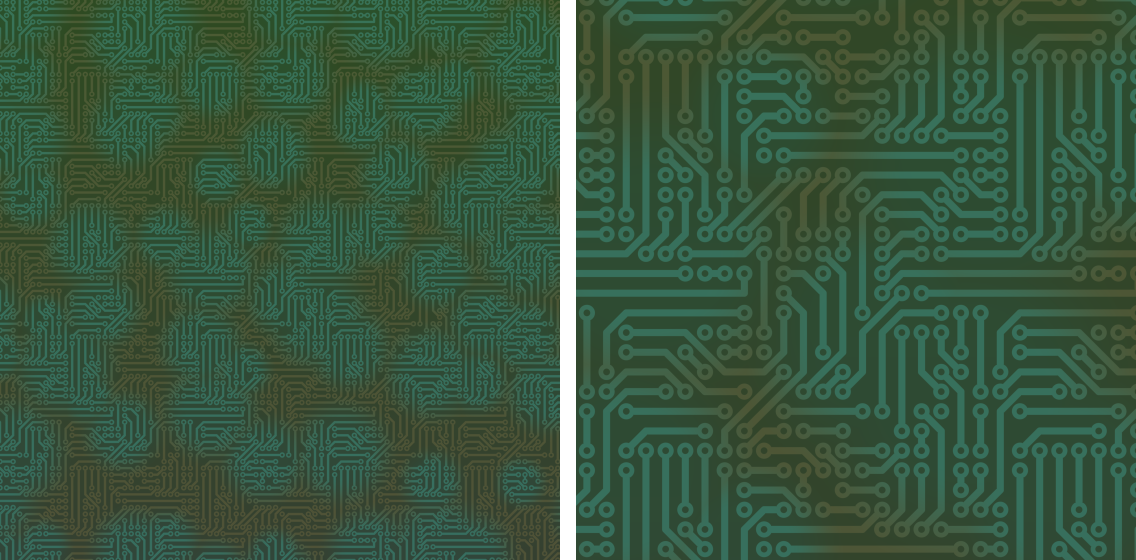
Left, the full canvas; right, a detail of the centre.
Write a Shadertoy shader that draws this pattern.

```glsl
// Circuit board traces: lattice nodes follow a quantised direction field made of
// layered sines, and loose ends become ring pads. The board repeats as a tile,
// while soft cellular patches tint the traces teal or olive.

#define TILE 20.0         // lattice nodes per tile side
#define TILES 4.267       // tiles across the canvas
#define STOP_CHANCE 0.08  // chance that a trace ends at a node
#define LONE_PADS 0.55    // share of unconnected nodes that show a pad
#define TRACE_HALF 0.18   // half width of a trace, in lattice steps
#define PAD_RADIUS 0.41
#define HOLE_RADIUS 0.17
#define PATCHES 7.5       // teal patch cells across the canvas

const float TAU = 6.2831853;

float hash(vec2 p) {
    vec3 q = fract(vec3(p.xyx) * 0.1031);
    q += dot(q, q.yzx + 33.33);
    return fract((q.x + q.y) * q.z);
}

// Step from a node to the next one on its trace; zero where the trace stops
vec2 heading(vec2 node) {
    node = mod(node, TILE);
    if (hash(node + 7.0) < STOP_CHANCE) return vec2(0.0);
    vec2 q = node * TAU / TILE;
    float turn = 0.5 + 0.62 * sin(q.x + q.y + 0.7)
                     + 0.42 * sin(2.0 * q.x - q.y + 2.1)
                     + 0.16 * sin(q.x - 3.0 * q.y + 4.0);
    float f = fract(turn);
    float eighths = 2.0 * floor(turn) + step(0.35, f) + step(0.65, f);
    float angle = eighths * TAU / 8.0;
    return round(vec2(cos(angle), sin(angle)));
}

// Offset to the one neighbour that feeds this node; zero if there is none
vec2 feeder(vec2 node) {
    vec2 own = heading(node);
    vec2 chosen = vec2(0.0);
    float best = -0.1;
    for (int k = 0; k < 9; k++) {
        vec2 o = vec2(float(k % 3), float(k / 3)) - 1.0;
        if (k == 4 || heading(node + o) != -o) continue;
        // One family of diagonals gives way where two would cross
        if (o.x * o.y < 0.0 &&
            (heading(node + vec2(o.x, 0.0)) == vec2(-o.x, o.y) ||
             heading(node + vec2(0.0, o.y)) == vec2(o.x, -o.y))) continue;
        // The straightest candidate wins
        float score = dot(-o, own) / (length(o) * max(length(own), 1.0))
                    + 0.1 * hash(mod(node + o, TILE));
        if (score > best) { best = score; chosen = o; }
    }
    return chosen;
}

float segment(vec2 p, vec2 b) {
    return length(p - b * clamp(dot(p, b) / dot(b, b), 0.0, 1.0));
}

// Signed distance to traces and pads, in lattice steps
float circuit(vec2 p) {
    float d = 1.0, hole = 1.0;
    for (int k = 0; k < 4; k++) {
        vec2 node = floor(p) + vec2(float(k % 2), float(k / 2));
        vec2 r = p - node;
        vec2 from = feeder(node), to = heading(node);
        bool fed = from != vec2(0.0);
        bool feeds = to != vec2(0.0) && feeder(node + to) == -to;
        if (fed) d = min(d, segment(r, from) - TRACE_HALF);
        if (feeds) d = min(d, segment(r, to) - TRACE_HALF);
        bool lone = !fed && !feeds && hash(mod(node, TILE) + 53.0) < LONE_PADS;
        if (fed != feeds || lone) {
            d = min(d, length(r) - PAD_RADIUS);
            hole = min(hole, length(r));
        }
    }
    return max(d, HOLE_RADIUS - hole);
}

// Soft round patches of varied size around scattered cell points
float tealPatches(vec2 p) {
    float glow = 0.0;
    for (int k = 0; k < 9; k++) {
        vec2 cell = floor(p) + vec2(float(k % 3), float(k / 3)) - 1.0;
        vec2 centre = cell + vec2(hash(cell + 11.0), hash(cell + 37.0));
        float radius = mix(0.4, 0.9, hash(cell + 71.0));
        float spot = 1.0 - smoothstep(0.4 * radius, radius, length(p - centre));
        glow = max(glow, spot);
    }
    return glow;
}

void mainImage(out vec4 fragColor, in vec2 fragCoord) {
    vec2 uv = fragCoord / iResolution.y;
    float steps = TILE * TILES;
    float pixel = steps / iResolution.y;
    float height = clamp(uv.y, 0.0, 1.0);
    float glow = tealPatches(uv * PATCHES + 20.0);

    // Board: green at the top, greyer below, with a faint teal haze
    vec3 board = mix(vec3(0.208, 0.252, 0.190), vec3(0.182, 0.292, 0.130), height);
    board += glow * vec3(-0.016, 0.022, 0.036);

    // Traces: olive outside the patches, teal inside
    vec3 olive = mix(vec3(0.310, 0.320, 0.215), vec3(0.292, 0.358, 0.200), height);
    vec3 teal = mix(vec3(0.215, 0.430, 0.375), vec3(0.220, 0.450, 0.345), height);
    vec3 trace = mix(olive, teal, glow);

    float cover = 1.0 - smoothstep(-0.7 * pixel, 0.7 * pixel, circuit(uv * steps));
    fragColor = vec4(mix(board, trace, cover), 1.0);
}
```
